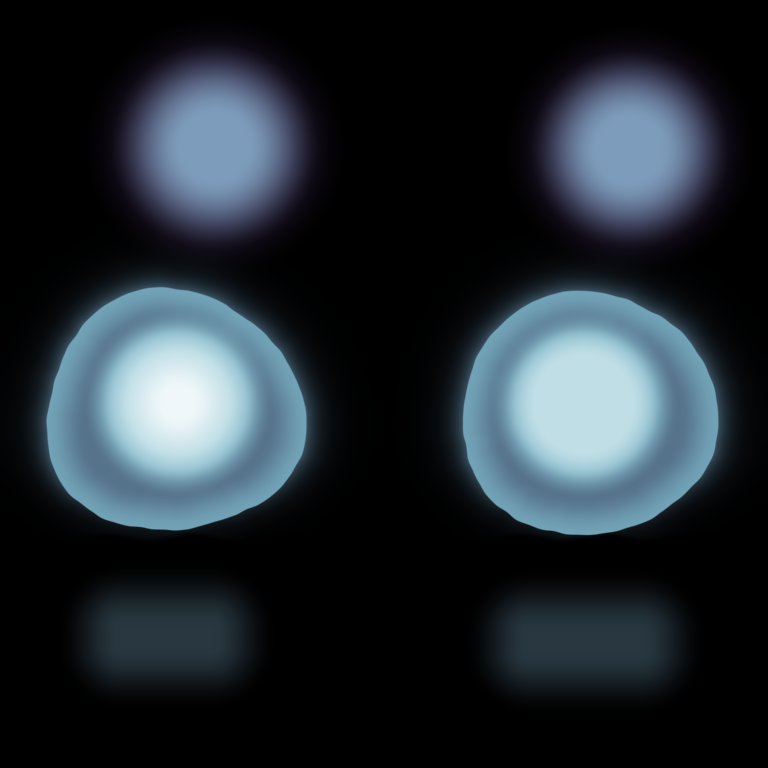
Write a three.js fragment shader that draws this background.

```glsl
// Glowing pebbles on black: two columns, each with a violet-edged orb above,
// a rough-rimmed luminous disc in the middle and a soft bar of light below.
// Each part is a distance field; offsets wrap, so the square tiles.
varying vec2 vUv;

const float COLUMNS = 2.0;
const float TAU = 6.2831853;
const float EDGE = 0.0012;          // half width of the smoothed rim

// Positions and sizes: the A and B values belong to the two columns
const vec2 ORB_A = vec2(0.280, 0.809);
const vec2 ORB_B = vec2(0.820, 0.805);
const vec2 DISC_A = vec2(0.226, 0.463);
const vec2 DISC_B = vec2(0.766, 0.461);
const vec2 CORE_A = vec2(0.232, 0.476);
const vec2 CORE_B = vec2(0.760, 0.474);
const vec2 BAR_A = vec2(0.217, 0.171);
const vec2 BAR_B = vec2(0.762, 0.164);
const vec2 BAR_HALF_A = vec2(0.102, 0.055);
const vec2 BAR_HALF_B = vec2(0.116, 0.055);
const float DISC_RADIUS = 0.163;
const vec3 LOBES_A = vec3(0.0058, 0.0069, 0.85); // 2-lobe, 3-lobe, phase
const vec3 LOBES_B = vec3(0.0042, 0.0038, 0.54);
const float FLOOR_Y = 0.302;        // the disc's halo is cut off below this

const vec3 BLACK = vec3(0.0, 0.0, 0.002);
const vec3 VIOLET = vec3(0.155, 0.105, 0.215);
const vec3 ORB_BLUE = vec3(0.49, 0.61, 0.73);
const vec3 SLATE = vec3(0.335, 0.450, 0.545);
const vec3 RIM_TEAL = vec3(0.445, 0.635, 0.715);
const vec3 CYAN = vec3(0.53, 0.73, 0.80);
const vec3 PALE = vec3(0.75, 0.87, 0.90);
const vec3 WHITE = vec3(0.94, 0.97, 0.98);
const vec3 HALO = vec3(0.22, 0.31, 0.37);
const vec3 BAR_COLOR = vec3(0.155, 0.215, 0.25);

float hash(vec2 p) {
  return fract(sin(dot(p, vec2(127.1, 311.7))) * 4375.85);
}

// Shortest offset on the repeating square
vec2 wrapOffset(vec2 d) {
  return fract(d + 0.5) - 0.5;
}

// Value noise around a circle, from -1 to 1, closing after `cells` steps
float ringNoise(float turn, float cells, float seed) {
  float x = fract(turn) * cells;
  float i = floor(x);
  float f = smoothstep(0.0, 1.0, x - i);
  float a = hash(vec2(i, seed));
  float b = hash(vec2(mod(i + 1.0, cells), seed));
  return 2.0 * mix(a, b, f) - 1.0;
}

// Signed distance to the uneven disc
float discDistance(vec2 d, vec3 lobes, float seed) {
  float angle = atan(d.y, d.x);
  float turn = angle / TAU;
  float radius = DISC_RADIUS + lobes.x * cos(2.0 * angle)
    + lobes.y * cos(3.0 * angle + lobes.z)
    + 0.0022 * ringNoise(turn, 17.0, seed)
    + 0.0011 * ringNoise(turn, 61.0, seed + 5.0);
  return length(d) - radius;
}

float boxDistance(vec2 d, vec2 halfSize, float corner) {
  vec2 q = abs(d) - halfSize + corner;
  return length(max(q, 0.0)) + min(max(q.x, q.y), 0.0) - corner;
}

vec3 orbLight(vec2 d, float spread) {
  float r = length(d) / spread;
  float halo = 1.0 - smoothstep(0.070, 0.172, r);
  float core = 1.0 - smoothstep(0.040, 0.138, r);
  return mix(VIOLET * halo, ORB_BLUE, core);
}

vec3 discColor(float dist, float r, float whiteness) {
  vec3 color = mix(RIM_TEAL, SLATE, smoothstep(0.0, 0.052, -dist));
  color = mix(CYAN, color, smoothstep(0.082, 0.125, r));
  color = mix(PALE, color, smoothstep(0.062, 0.105, r));
  return mix(color, WHITE, whiteness * (1.0 - smoothstep(0.015, 0.080, r)));
}

void main() {
  vec3 color = BLACK;
  for (float i = 0.0; i < COLUMNS; i += 1.0) {
    // Orb above
    vec2 orb = wrapOffset(vUv - mix(ORB_A, ORB_B, i));
    color += orbLight(orb, mix(1.02, 0.98, i));

    // Bar of light below
    vec2 bar = wrapOffset(vUv - mix(BAR_A, BAR_B, i));
    float barDist = boxDistance(bar, mix(BAR_HALF_A, BAR_HALF_B, i), 0.045);
    color += BAR_COLOR * (1.0 - smoothstep(-0.042, 0.042, barDist));

    // Halo, fading towards a wavy floor
    vec2 disc = wrapOffset(vUv - mix(DISC_A, DISC_B, i));
    float dist = discDistance(disc, mix(LOBES_A, LOBES_B, i), 3.0 + i);
    float wave = FLOOR_Y + 0.004 * sin(TAU * 9.0 * vUv.x + i);
    float aboveFloor = smoothstep(wave - 0.004, wave + 0.12, vUv.y);
    float halo = exp(-max(dist, 0.0) / 0.017) * mix(0.25, 1.0, aboveFloor);
    color += HALO * halo * smoothstep(wave - 0.006, wave + 0.004, vUv.y);

    // Disc with its bright core
    vec2 core = wrapOffset(vUv - mix(CORE_A, CORE_B, i));
    vec3 face = discColor(dist, length(core), 1.0 - i);
    color = mix(color, face, 1.0 - smoothstep(-EDGE, EDGE, dist));
  }
  gl_FragColor = vec4(color, 1.0);
}
```
